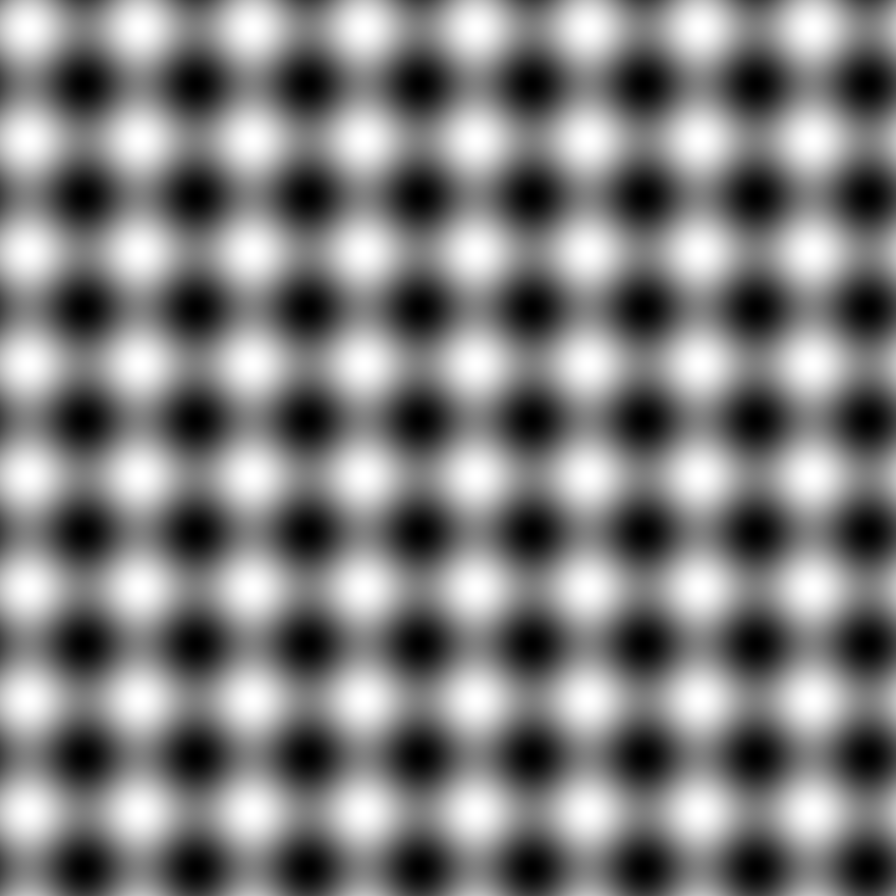
A WebGL 1 fragment shader for this pattern:

```glsl
precision highp float;
// Soft grid of white and black spots: the sum of a horizontal and a vertical sine wave.

uniform vec2 u_resolution;

#define TAU 6.2831853
#define REPEATS vec2(8.0, 8.0)   // whole waves across and down
#define MID_GREY 0.5
#define WAVE_AMPLITUDE 0.25      // per axis; the two together span black to white

float plasma(vec2 uv) {
    vec2 phase = TAU * fract(uv * REPEATS);
    vec2 wave = sin(phase);
    return MID_GREY + WAVE_AMPLITUDE * (wave.x + wave.y);
}

void main() {
    vec2 uv = gl_FragCoord.xy / u_resolution;
    uv.y = 1.0 - uv.y;           // waves start at the upper left corner
    gl_FragColor = vec4(vec3(plasma(uv)), 1.0);
}
```
